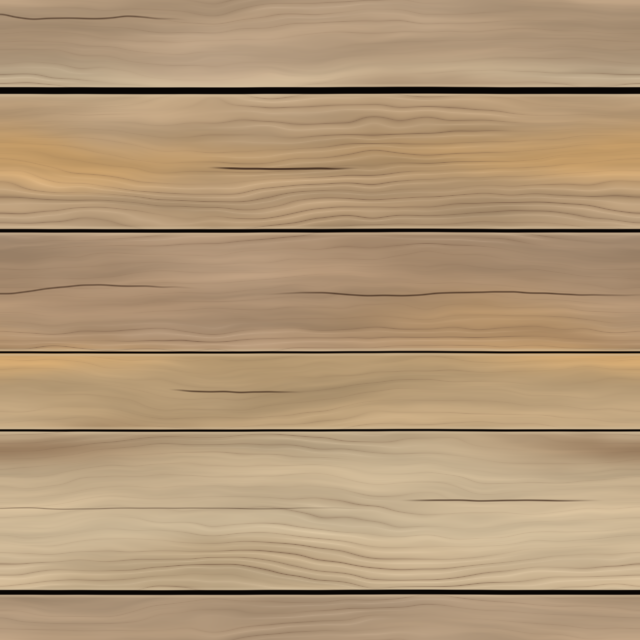
A Shadertoy shader for this texture:

```glsl
// Weathered horizontal wooden planks with wavy grain, cracks and dark gaps.

const int PLANKS = 5;
// Lower edge, gap half width and base colour of each plank, bottom to top.
const float EDGE[PLANKS] = float[](0.074, 0.327, 0.449, 0.639, 0.858);
const float GAP[PLANKS] = float[](0.0036, 0.0016, 0.0015, 0.0026, 0.0052);
const vec3 TINT[PLANKS] = vec3[](
    vec3(0.75, 0.66, 0.53), vec3(0.74, 0.63, 0.48), vec3(0.67, 0.56, 0.45),
    vec3(0.71, 0.60, 0.47), vec3(0.70, 0.60, 0.49));

const vec3 HONEY = vec3(0.81, 0.64, 0.42);
const vec3 PALE = vec3(0.82, 0.74, 0.61);
const vec3 UMBER = vec3(0.53, 0.41, 0.30);
const vec3 GRAIN = vec3(0.45, 0.34, 0.26);
const vec3 CRACK = vec3(0.24, 0.16, 0.11);
const vec3 VOID = vec3(0.03, 0.018, 0.012);

float hash(vec2 p) {
    vec3 q = fract(p.xyx * 0.1031);
    q += dot(q, q.yzx + 33.33);
    return fract((q.x + q.y) * q.z);
}

// Value noise that repeats along x after the given number of cells.
float noise(vec2 p, float period) {
    vec2 i = floor(p), f = fract(p);
    f = f * f * (3.0 - 2.0 * f);
    float x0 = mod(i.x, period), x1 = mod(i.x + 1.0, period);
    return mix(mix(hash(vec2(x0, i.y)), hash(vec2(x1, i.y)), f.x),
               mix(hash(vec2(x0, i.y + 1.0)), hash(vec2(x1, i.y + 1.0)), f.x), f.y);
}

float fbm(vec2 p, vec2 freq, float seed) {
    float sum = 0.0, amp = 0.533;
    for (int i = 0; i < 4; i++) {
        sum += amp * noise(p * freq + vec2(0.0, seed), freq.x);
        freq *= 2.0;
        seed += 17.3;
        amp *= 0.5;
    }
    return sum;
}

// Soft elliptical patch, wrapped along x.
float patchAt(vec2 p, vec2 center, vec2 radius) {
    vec2 d = p - center;
    d.x = fract(d.x + 0.5) - 0.5;
    d /= radius;
    return exp(-dot(d, d));
}

// Thin wandering split between two x positions, tapered at its ends.
float crackLine(vec2 p, vec2 span, float y, float sway, float width, float px) {
    float t = (p.x - span.x) / (span.y - span.x);
    float taper = smoothstep(0.0, 0.2, t) * smoothstep(1.0, 0.7, t);
    float path = y + sway * (fbm(vec2(p.x, 0.0), vec2(5.0, 1.0), y * 90.0) - 0.5);
    return taper * (1.0 - smoothstep(width - px, width + px, abs(p.y - path)));
}

// Growth-ring lines: narrow ridges of a stretched, warped height.
float ringLines(float height, float sharpness) {
    return pow(abs(2.0 * fract(height) - 1.0), sharpness);
}

void mainImage(out vec4 fragColor, in vec2 fragCoord) {
    float px = 1.0 / iResolution.y;
    vec2 p = fract(fragCoord * px);

    // Plank under this point, and distance to the nearest gap.
    float edgeY = p.y + 0.004 * (fbm(vec2(p.x, 0.0), vec2(3.0, 1.0), 5.0) - 0.5);
    int id = PLANKS - 1;
    float gap = 1.0;
    for (int i = 0; i < PLANKS; i++) {
        if (edgeY > EDGE[i]) id = i;
        gap = min(gap, abs(fract(edgeY - EDGE[i] + 0.5) - 0.5) - GAP[i]);
    }
    if (edgeY < EDGE[0]) p.y += 1.0;
    float seed = float(id) * 41.0;

    // Broad colour: pale, honey and umber zones with ragged borders.
    float drift = fbm(p, vec2(3.0, 9.0), seed) - 0.5;
    vec2 q = p + vec2(0.0, 0.07 * drift);
    vec3 wood = TINT[id] + 0.13 * drift;
    float honey = patchAt(q, vec2(0.0, 0.745), vec2(0.42, 0.036))
                + 0.8 * patchAt(q, vec2(0.02, 0.435), vec2(0.27, 0.022))
                + 0.45 * patchAt(q, vec2(0.8, 0.48), vec2(0.25, 0.04));
    float pale = patchAt(q, vec2(0.5, 0.19), vec2(0.6, 0.035))
               + 0.6 * patchAt(q, vec2(0.65, 0.27), vec2(0.25, 0.04))
               + 0.7 * patchAt(q, vec2(0.1, 0.875), vec2(0.6, 0.022));
    float umber = patchAt(q, vec2(0.02, 0.31), vec2(0.24, 0.026))
                + 0.5 * patchAt(q, vec2(0.92, 0.465), vec2(0.2, 0.018))
                + 0.4 * patchAt(q, vec2(0.2, 0.54), vec2(0.2, 0.03));
    wood = mix(wood, HONEY, min(honey, 0.9));
    wood = mix(wood, PALE, min(pale, 0.85));
    wood = mix(wood, UMBER, 0.7 * min(umber, 1.0));

    // Wavy figure in patches, then fine straight fibres.
    float warpY = p.y + 0.075 * (fbm(p, vec2(3.0, 8.0), seed + 9.0) - 0.5);
    float zone = smoothstep(0.42, 0.68, fbm(p, vec2(2.0, 9.0), seed + 23.0));
    float broken = noise(vec2(p.x * 7.0, warpY * 60.0 + seed), 7.0);
    float rings = ringLines(warpY * 62.0 + 1.5 * drift, 5.0) * broken;
    float fibre = fbm(vec2(p.x, warpY), vec2(4.0, 65.0), seed + 31.0) - 0.5;
    float streak = fbm(vec2(p.x, warpY), vec2(2.0, 24.0), seed + 57.0) - 0.5;
    wood *= 1.0 + 0.15 * fibre + 0.20 * streak;
    wood = mix(wood, GRAIN, rings * (0.12 + 0.5 * zone));
    wood += 0.05 * zone * ringLines(warpY * 62.0 + 1.5 * drift + 0.4, 3.0);

    // Splits along the grain.
    float cracks = crackLine(p, vec2(0.32, 0.57), 0.738, 0.010, 0.0014, px)
                 + 0.6 * crackLine(p, vec2(-0.1, 0.32), 0.551, 0.035, 0.0012, px)
                 + 0.7 * crackLine(p, vec2(0.4, 1.05), 0.542, 0.025, 0.0012, px)
                 + 0.7 * crackLine(p, vec2(0.26, 0.48), 0.392, 0.030, 0.0012, px)
                 + 0.7 * crackLine(p, vec2(0.62, 0.95), 0.218, 0.014, 0.0012, px)
                 + 0.6 * crackLine(p, vec2(-0.05, 0.3), 0.970, 0.035, 0.0012, px)
                 + 0.4 * crackLine(p, vec2(-0.1, 0.6), 0.205, 0.012, 0.0008, px);
    wood = mix(wood, CRACK, min(cracks, 0.85));

    // Worn light rims beside the dark gaps.
    float rim = smoothstep(0.0, 0.0015, gap) * (1.0 - smoothstep(0.002, 0.006, gap));
    wood = mix(wood, PALE, 0.45 * rim);
    wood = mix(VOID, wood, smoothstep(-px, px, gap));
    fragColor = vec4(clamp(wood, 0.0, 1.0), 1.0);
}
```
